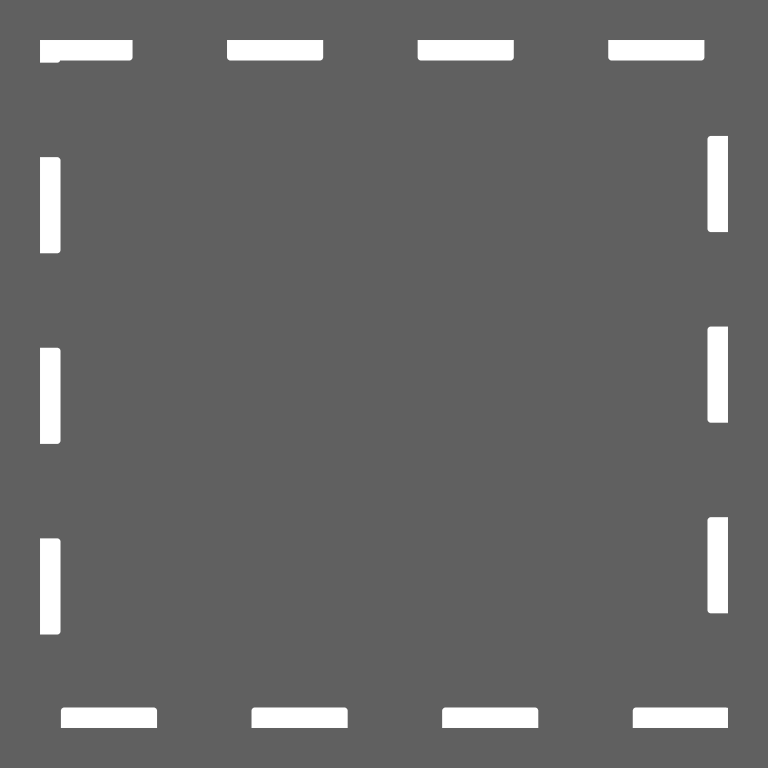
Write a Shadertoy shader that draws this pattern.

```glsl
// A square border of white dashes on a flat grey ground.
// Each side repeats a rounded box along its length, with its own phase;
// the outer square clips the boxes, so only their inner corners are round.

#define GROUND vec3(0.376)
#define DASH_COLOR vec3(1.0)
#define FRAME_HALF 0.4479
#define BAND_WIDTH 0.0267
#define DASH_HALF 0.0626
#define PERIOD 0.2482
#define ROUNDING 0.0045
// Centre of the first dash on the top, right, bottom and left sides
#define FIRST_CENTERS vec4(0.1100, 0.2396, 0.1419, 0.0190)

float roundedBox(vec2 p, vec2 halfSize, float radius) {
    vec2 q = abs(p) - halfSize + radius;
    return length(max(q, 0.0)) + min(max(q.x, q.y), 0.0) - radius;
}

// Distance to one dashed side: position along it, and depth from its outer edge
float dashedSide(float along, float depth, float firstCenter) {
    float index = max(round((along - firstCenter) / PERIOD), 0.0);
    float local = along - firstCenter - index * PERIOD;
    return roundedBox(vec2(local, depth), vec2(DASH_HALF, BAND_WIDTH), ROUNDING);
}

void mainImage(out vec4 fragColor, in vec2 fragCoord) {
    float scale = min(iResolution.x, iResolution.y);
    vec2 p = (fragCoord - 0.5 * iResolution.xy) / scale;
    float pixel = 1.0 / scale;

    // Horizontal sides run rightward, vertical sides run downward
    float across = p.x + 0.5;
    float down = 0.5 - p.y;
    float top = dashedSide(across, FRAME_HALF - p.y, FIRST_CENTERS.x);
    float right = dashedSide(down, FRAME_HALF - p.x, FIRST_CENTERS.y);
    float bottom = dashedSide(across, FRAME_HALF + p.y, FIRST_CENTERS.z);
    float left = dashedSide(down, FRAME_HALF + p.x, FIRST_CENTERS.w);
    float dashes = min(min(top, right), min(bottom, left));

    // Clip to the outer square and smooth over one pixel
    float frame = max(abs(p.x), abs(p.y)) - FRAME_HALF;
    float dist = max(dashes, frame);
    float coverage = clamp(0.5 - dist / pixel, 0.0, 1.0);

    fragColor = vec4(mix(GROUND, DASH_COLOR, coverage), 1.0);
}
```
